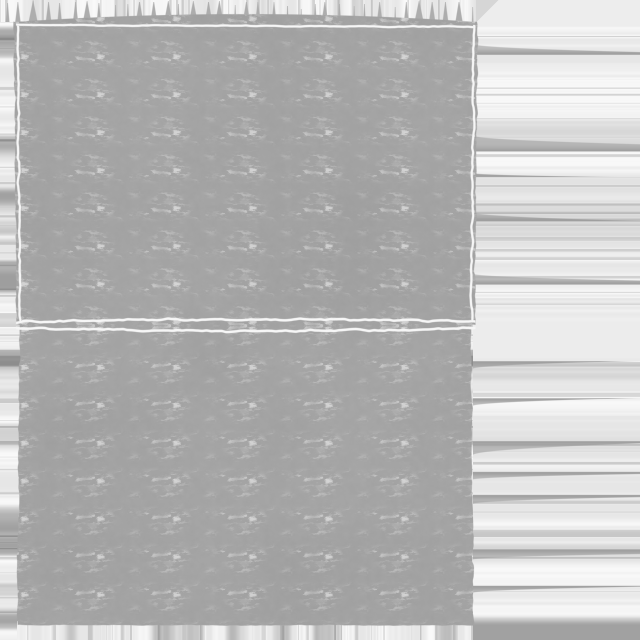
Give the GLSL for this texture map, as a WebGL 2 fragment shader.

```glsl
#version 300 es
precision highp float;
// Two weathered grey panels with rough white seams, edged by stretched streaks.
uniform vec2 u_resolution;
out vec4 fragColor;

float hash(vec2 p) {
    p = fract(p * vec2(0.1031, 0.1137));
    p += dot(p, p.yx + 33.33);
    return fract((p.x + p.y) * p.x * 17.3);
}

float noise(vec2 p) {
    vec2 i = floor(p), f = fract(p);
    f = f * f * (3.0 - 2.0 * f);
    return mix(mix(hash(i), hash(i + vec2(1, 0)), f.x),
               mix(hash(i + vec2(0, 1)), hash(i + vec2(1, 1)), f.x), f.y);
}

float fbm(vec2 p) {
    float sum = 0.0, amp = 0.5;
    for (int i = 0; i < 4; i++) {
        sum += amp * noise(p);
        p = mat2(1.6, 1.2, -1.2, 1.6) * p + 7.1;
        amp *= 0.5;
    }
    return sum;
}

float wobble(float t, float seed) {
    return (noise(vec2(t * 45.0, seed)) + 0.5 * noise(vec2(t * 130.0, seed)) - 0.75) * 0.003;
}

float cover(float d, float aa) { return smoothstep(-aa, aa, d); }

float stroke(float d, float halfWidth, float aa) { return cover(halfWidth - abs(d), aa); }

// One-dimensional smear: pale bands crossed by occasional grey lines
float streaks(float t, float seed, float darkness) {
    float broad = noise(vec2(t * 55.0, seed));
    float fine = noise(vec2(t * 210.0, seed + 9.0));
    float shade = mix(0.90, 0.975, smoothstep(0.2, 0.8, 0.6 * broad + 0.4 * fine));
    shade -= 0.15 * smoothstep(0.72, 0.95, fine);
    return shade - darkness * smoothstep(0.6, 0.9, noise(vec2(t * 36.0, seed + 21.0)));
}

// Teeth that narrow with distance from a panel edge
float teeth(float t, float reach, float seed, float aa) {
    float cell = t * 48.0, id = floor(cell);
    float width = 0.34 * hash(vec2(id, seed)) * (1.0 - reach);
    float offset = 0.35 * (hash(vec2(id, seed + 4.0)) - 0.5);
    return cover(width - abs(fract(cell) - 0.5 - offset), aa * 48.0) * step(0.02, width);
}

// Long tapering wedges: level at the panel, flat side, level at the far end
float wedges(vec2 q, float aa) {
    vec3 spans[12] = vec3[](
        vec3(0.068, 0.086, 0.081), vec3(0.211, 0.237, 0.225), vec3(0.270, 0.277, 0.277),
        vec3(0.331, 0.346, 0.345), vec3(0.427, 0.445, 0.438), vec3(0.577, 0.564, 0.564),
        vec3(0.635, 0.622, 0.622), vec3(0.712, 0.689, 0.693), vec3(0.750, 0.737, 0.741),
        vec3(0.788, 0.773, 0.777), vec3(0.875, 0.858, 0.866), vec3(0.927, 0.915, 0.917));
    float t = sqrt(clamp((q.x - 0.738) / 0.262, 0.0, 1.0)), mask = 0.0;
    for (int i = 0; i < 12; i++) {
        float curve = mix(spans[i].x, spans[i].z, t), flatSide = spans[i].y;
        float inside = min(q.y - min(curve, flatSide), max(curve, flatSide) - q.y);
        float along = 0.6 + 0.4 * smoothstep(0.012, 0.0, abs(q.y - flatSide));
        mask = max(mask, cover(inside - 0.3 * aa, aa) * along);
    }
    return mask;
}

// Repeating clusters of pale scuffs, in tile units
float scuffs(vec2 tile) {
    vec3 spots[11] = vec3[](
        vec3(0.16, 0.60, 1.0), vec3(0.44, 0.54, 1.0), vec3(0.54, 0.38, 0.6),
        vec3(0.33, 0.16, 0.6), vec3(0.24, 0.32, 0.5), vec3(0.47, 0.20, 0.5),
        vec3(0.57, 0.58, 0.7), vec3(0.78, 0.74, 0.4), vec3(0.90, 0.66, 0.4),
        vec3(0.95, 0.12, 0.4), vec3(0.48, 0.88, 0.4));
    float density = 0.0;
    for (int i = 0; i < 11; i++) {
        vec2 d = tile - spots[i].xy;
        d = (d - round(d)) * vec2(1.0, 0.75);
        density += spots[i].z * exp(-dot(d, d) / (0.012 * spots[i].z));
    }
    vec2 w = fract(tile);
    float wisps = fbm(vec2(w.x * 11.0 + w.y * 3.0, w.y * 13.0 - w.x * 4.0) + 3.0);
    return min(density, 1.1) * smoothstep(0.42, 0.68, wisps);
}

float panelSurface(vec2 q) {
    float mirrored = min(q.y, 1.018 - q.y);
    vec2 tile = (vec2(q.x, mirrored) - vec2(0.098, 0.059)) / vec2(0.1188, 0.0592);
    float grain = 0.022 * (fbm(q * 120.0) - 0.47) + 0.02 * (noise(q * 9.0) - 0.5);
    return 0.637 + grain + 0.17 * scuffs(tile);
}

float margins(vec2 q, float aa) {
    float calm = smoothstep(0.49, 0.505, q.y) * smoothstep(0.57, 0.545, q.y);
    float right = mix(streaks(q.y, 3.0, 0.07), 0.925, calm);
    right = mix(right, 0.62, wedges(q, aa));
    right = mix(right, 0.63, smoothstep(0.958, 0.978, q.y));
    float corner = mix(0.84, 0.93, cover(q.x + q.y - 0.779, aa));
    right = mix(corner, right, cover(q.y - 0.042, aa));
    float left = streaks(q.y, 14.0, 0.28);
    float top = mix(streaks(q.x, 31.0, 0.05), 0.68, teeth(q.x, 1.0 - q.y / 0.034, 2.0, aa));
    float bottom = streaks(q.x, 47.0, 0.2);
    float shade = mix(left, right, step(0.739, q.x));
    shade = q.x < 0.744 && q.y < 0.034 ? top : shade;
    return q.x > 0.027 && q.x < 0.739 && q.y > 0.97 ? bottom : shade;
}

void main() {
    vec2 q = gl_FragCoord.xy / u_resolution;
    q.y = 1.0 - q.y; // measured downward from the top
    float aa = 0.8 / min(u_resolution.x, u_resolution.y);
    float u = clamp((q.x - 0.027) / 0.713, 0.0, 1.0), arch = 4.0 * u * (1.0 - u);
    float slope = clamp(q.y / 0.505, 0.0, 1.0), lower = clamp((q.y - 0.51) / 0.467, 0.0, 1.0);

    // Panel outline, stepping inward below the seam
    float below = step(0.508, q.y);
    float x0 = mix(mix(0.022, 0.026, slope), mix(0.031, 0.027, lower), below);
    float x1 = mix(mix(0.746, 0.742, slope), mix(0.736, 0.740, lower), below);
    float sides = min(q.x - x0 + wobble(q.y, 5.0), x1 - q.x + wobble(q.y, 6.0));
    float ends = min(q.y - 0.034 + 0.012 * arch, 0.977 - q.y + 0.5 * wobble(q.x, 8.0));
    float shade = mix(margins(q, aa), panelSurface(q), cover(min(sides, ends), aa));

    // White seams: frame of the upper panel and top of the lower one
    float spanX = cover(min(q.x - 0.025, 0.743 - q.x), aa);
    float spanY = cover(min(q.y - 0.039, 0.504 - q.y), aa);
    float seam = stroke(q.y - 0.039 - 0.003 * u + 0.5 * wobble(q.x, 11.0), 0.0018, aa) * spanX;
    seam = max(seam, stroke(q.y - 0.503 + 0.004 * arch + wobble(q.x, 12.0), 0.002, aa) * spanX);
    seam = max(seam, stroke(q.y - 0.512 - 0.005 * arch + wobble(q.x, 13.0), 0.002, aa) * spanX);
    seam = max(seam, stroke(q.x - 0.027 - 0.004 * slope + wobble(q.y, 15.0), 0.0018, aa) * spanY);
    seam = max(seam, stroke(q.x - 0.741 + 0.004 * slope + wobble(q.y, 16.0), 0.0018, aa) * spanY);
    fragColor = vec4(vec3(mix(shade, 0.965, seam)), 1.0);
}
```
